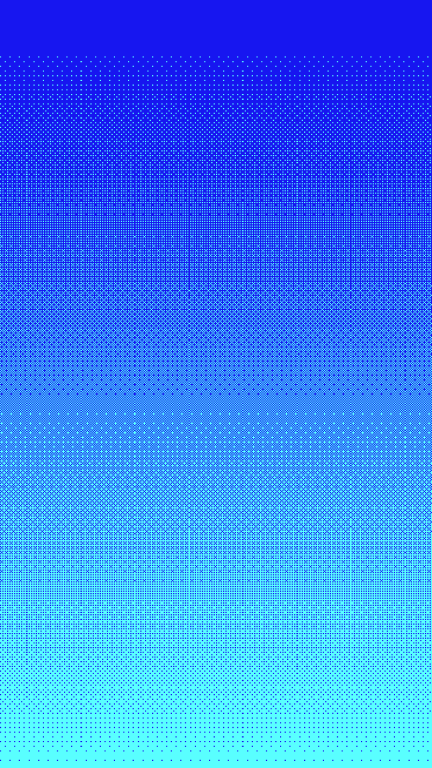
A WebGL 2 fragment shader for this background:

```glsl
#version 300 es
precision highp float;
// Vertical blue-to-cyan gradient drawn as a fine two-colour ordered dither.
uniform vec2 u_resolution;
out vec4 fragColor;

// 2x2 ordered threshold: 0, 1/2 on the first row, 3/4, 1/4 on the second.
float bayer2(vec2 cell) {
    cell = mod(floor(cell), 2.0);
    return fract(cell.x * 0.5 + cell.y * 0.75);
}

// 8x8 threshold nested from three 2x2 levels, centred in its step.
float bayer8(vec2 cell) {
    return bayer2(cell) + bayer2(cell / 2.0) / 4.0 + bayer2(cell / 4.0) / 16.0 + 1.0 / 128.0;
}

// 1 where the cell under uv is cyan, 0 where it is blue.
float ditherAt(vec2 uv) {
    // Half-cell columns; one repeats in every 92 and leaves a vertical seam.
    float column = floor(uv.x * 736.0);
    column -= floor((column + 46.0) / 92.0);
    float row = floor((1.0 - uv.y) * 654.0);

    float level = ((row + 0.5) / 654.0 - 0.058) / 0.946;
    return step(bayer8(vec2(floor(column / 2.0), row)), level);
}

void main() {
    const int SAMPLES = 8;
    float coverage = 0.0;

    // Average over the pixel area so the fine cells blend smoothly.
    for (int j = 0; j < SAMPLES; j++) {
        for (int i = 0; i < SAMPLES; i++) {
            vec2 offset = (vec2(i, j) + 0.5) / float(SAMPLES) - 0.5;
            coverage += ditherAt((gl_FragCoord.xy + offset) / u_resolution);
        }
    }
    coverage /= float(SAMPLES * SAMPLES);

    vec3 deepBlue = vec3(0.09, 0.085, 0.94);
    vec3 brightCyan = vec3(0.35, 1.0, 1.0);
    fragColor = vec4(mix(deepBlue, brightCyan, coverage), 1.0);
}
```
